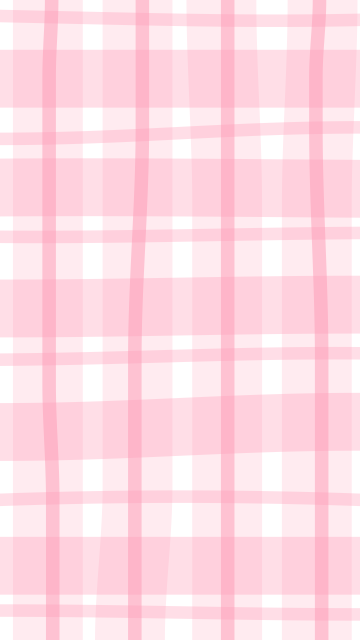
A Shadertoy shader for this pattern:

```glsl
// Offsets from an even pitch, then tilt and bow across the width
const vec3 WIDE_ROWS[5] = vec3[5](
    vec3(0.0, 0.0, 0.0), vec3(-0.020, 0.001, 0.001), vec3(-0.024, -0.003, 0.0),
    vec3(-0.026, -0.008, 0.0), vec3(0.001, 0.0, 0.0));
const vec3 THIN_ROWS[6] = vec3[6](
    vec3(0.0, 0.003, -0.003), vec3(-0.008, -0.009, 0.0), vec3(-0.033, -0.003, -0.001),
    vec3(-0.030, -0.005, 0.001), vec3(0.005, 0.0, 0.005), vec3(0.001, 0.003, 0.0));

// Offset from an even pitch, then sideways drift at three heights
const vec4 THIN_COLUMNS[4] = vec4[4](
    vec4(0.0, -0.007, 0.0, 0.010), vec4(0.004, 0.0, -0.021, 0.0),
    vec4(-0.007, 0.0, 0.0, 0.0), vec4(0.0, -0.010, 0.016, 0.0));

// Drift of the pale columns at the top and at the bottom
const vec2 PALE_DRIFT[4] = vec2[4](
    vec2(0.0), vec2(0.0, -0.021), vec2(-0.016, 0.0), vec2(0.016, 0.0));

// Coverage of a stripe with edges one pixel soft
float stripe(float offset, float halfWidth, float resolution) {
    return clamp(0.5 + (halfWidth - abs(offset)) * resolution, 0.0, 1.0);
}

float rowCenter(float base, vec3 warp, float side) {
    return base + warp.x + warp.y * sin(1.5708 * side) + warp.z * side * side;
}

void mainImage(out vec4 fragColor, in vec2 fragCoord) {
    vec2 p = fragCoord / iResolution.xy;
    p.y = 1.0 - p.y;
    float side = 2.0 * p.x - 1.0;

    // Vertical stripes
    vec3 bend = smoothstep(vec3(0.0, 0.20, 0.60), vec3(0.12, 0.56, 0.78), vec3(p.y));
    vec2 ends = vec2(1.0 - smoothstep(0.0, 0.32, p.y), smoothstep(0.76, 1.0, p.y));
    float pale = 0.0, thinColumn = 0.0;
    for (int i = 0; i < 4; i++) {
        float paleX = 0.133 + 0.249 * float(i) + dot(PALE_DRIFT[i], ends);
        float thinX = 0.1435 + 0.248 * float(i) + THIN_COLUMNS[i].x + dot(THIN_COLUMNS[i].yzw, bend);
        pale = max(pale, stripe(p.x - paleX, 0.097, iResolution.x));
        thinColumn = max(thinColumn, stripe(p.x - thinX, 0.0188, iResolution.x));
    }

    // Horizontal stripes
    float row = 0.0;
    for (int i = 0; i < 5; i++) {
        float y = rowCenter(0.123 + 0.19 * float(i), WIDE_ROWS[i], side);
        row = max(row, stripe(p.y - y, 0.0452, iResolution.y));
    }
    for (int i = 0; i < 6; i++) {
        float y = rowCenter(0.031 + 0.185 * float(i), THIN_ROWS[i], side);
        row = max(row, stripe(p.y - y, 0.0098, iResolution.y));
    }

    // Translucent layers on white
    vec3 color = mix(vec3(1.0), vec3(1.0, 0.92, 0.94), pale);
    color = mix(color, vec3(1.0, 0.60, 0.71), 0.32 * row);
    color = mix(color, vec3(0.99, 0.60, 0.71), 0.5 * thinColumn);
    fragColor = vec4(color, 1.0);
}
```
